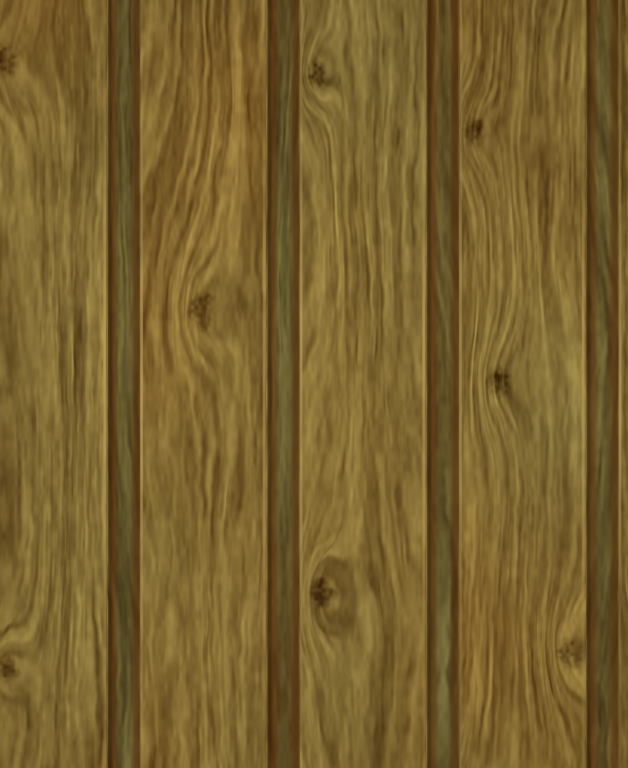
A WebGL 2 fragment shader for this texture:

```glsl
#version 300 es
precision highp float;
// Oak panelling: wide upright boards parted by narrow recessed grooves.
// Grain is the contour lines of a stretched noise field, bent around hashed
// knots; fibres, groove shading, edge glints and a soft vignette lie on top.
uniform vec2 u_resolution;
out vec4 fragColor;

// Lengths are in canvas heights.
#define PERIOD 0.2077
#define GROOVE_START 0.1393
#define GROOVE_WIDTH 0.0430
#define RING_DENSITY 125.0
#define RING_CONTRAST 0.60
#define FIBRE_CONTRAST 0.50
#define KNOT_CHANCE 0.62
#define GLINT_WIDTH 0.0016
#define SEED 7.0

const vec3 DARK_OAK = vec3(0.36, 0.26, 0.10);
const vec3 LIGHT_OAK = vec3(0.65, 0.55, 0.28);
const vec3 RED_WALL = vec3(0.33, 0.20, 0.06);
const vec3 GLINT = vec3(0.74, 0.62, 0.35);

float hash(vec2 p) {
    vec3 q = fract(vec3(p.xyx) * 0.1031);
    q += dot(q, q.yzx + 33.33);
    return fract((q.x + q.y) * q.z);
}

float noise(vec2 p) {
    vec2 i = floor(p), f = fract(p);
    f = f * f * (3.0 - 2.0 * f);
    return mix(mix(hash(i), hash(i + vec2(1, 0)), f.x),
               mix(hash(i + vec2(0, 1)), hash(i + vec2(1, 1)), f.x), f.y);
}

float fbm(vec2 p) {
    float sum = 0.0, amp = 0.5;
    for (int i = 0; i < 4; i++) {
        sum += amp * noise(p);
        p = p * 2.03 + 17.3;
        amp *= 0.5;
    }
    return sum / 0.9375;
}

// x: how far the knots lift the grain field, y: darkness of their cores
vec2 knots(vec2 p, float board) {
    vec2 total = vec2(0.0);
    for (int i = 0; i < 3; i++) {
        vec2 key = vec2(board * 5.0 + SEED, float(i) * 3.0 + SEED);
        float across = hash(key + 11.0);
        vec2 centre = vec2(0.018 + 0.13 * across * across,
                           (float(i) + 0.2 + 0.6 * hash(key + 23.0)) / 3.0);
        float size = mix(0.012, 0.021, hash(key + 37.0));
        float present = step(hash(key), KNOT_CHANCE);
        vec2 d = (p - centre) / (size * vec2(1.0, 1.35));
        float r = length(d) + 0.9 * (fbm(p * 75.0 + key) - 0.5);
        float halo = exp(-0.22 * dot(d * vec2(1.0, 0.7), d * vec2(1.0, 0.7)));
        float core = 1.0 - smoothstep(0.25, 1.25, r);
        core *= 0.45 + 0.9 * noise(p * 190.0 + key);
        total += present * vec2(0.065 * halo, core);
    }
    return total;
}

void main() {
    vec2 p = gl_FragCoord.xy / u_resolution.y;
    vec2 uv = gl_FragCoord.xy / u_resolution;
    float px = 1.0 / u_resolution.y;

    // Board layout: u runs from the left lip of each groove
    float cell = (p.x - GROOVE_START) / PERIOD;
    float board = floor(cell);
    float u = fract(cell) * PERIOD;
    float edge = 0.0012 + px;
    float groove = (1.0 - smoothstep(GROOVE_WIDTH - edge, GROOVE_WIDTH + edge, u))
                 * smoothstep(0.0, edge, u);
    float recessed = step(u, GROOVE_WIDTH);
    vec2 offset = vec2(board * 7.31, board * 13.7 + recessed * 5.9) + SEED;

    // Grain lines
    vec2 knot = knots(vec2(u - GROOVE_WIDTH, p.y), board) * (1.0 - groove);
    float field = p.x + knot.x;
    field += 0.13 * (noise(p * vec2(9.0, 1.9) + offset) - 0.5);
    field += 0.022 * (noise(p * vec2(24.0, 7.0) + offset) - 0.5);
    field += 0.006 * (noise(p * vec2(90.0, 38.0) + offset) - 0.5);
    float phase = field * RING_DENSITY;
    float fade = 1.0 - smoothstep(0.4, 1.1, fwidth(phase));
    float ring = (noise(vec2(phase, p.y * 5.0) + offset) - 0.5) * fade;
    ring *= 0.6 + 0.8 * noise(p * vec2(14.0, 5.0) + offset + 40.0);

    // Fibres, pores and broad stains
    vec2 bent = vec2(field * 0.55 + p.x * 0.45, p.y);
    float fibre = noise(bent * vec2(230.0, 26.0) + offset) - 0.5;
    fibre += 0.5 * (noise(p * vec2(250.0, 85.0) + offset) - 0.5);
    float pore = smoothstep(0.72, 0.95, noise(bent * vec2(150.0, 15.0) + offset + 60.0));
    float stain = fbm(p * vec2(8.0, 3.0) + offset + 80.0) - 0.5;

    float tone = 0.51 + RING_CONTRAST * ring + FIBRE_CONTRAST * fibre * 0.8;
    tone += 0.35 * stain - 0.16 * pore - 0.65 * knot.y;
    vec2 fromCentre = uv - vec2(0.5, 0.45);
    tone += 0.06 - 0.42 * dot(fromCentre, fromCentre);
    vec3 color = mix(DARK_OAK, LIGHT_OAK, clamp(tone, -0.45, 1.15));

    // Warm and olive drifts
    float drift = noise(p * vec2(6.0, 3.5) + offset + 120.0) - 0.5;
    color += drift * vec3(0.035, -0.012, -0.025);

    // Groove: reddish left wall, olive floor, dark right wall
    float s = u / GROOVE_WIDTH;
    float leftWall = 1.0 - smoothstep(0.22, 0.40, s);
    float rightWall = smoothstep(0.66, 0.88, s);
    vec3 recess = color * vec3(0.76, 0.80, 0.82);
    recess = mix(recess, RED_WALL + 0.25 * (color - DARK_OAK), 0.75 * leftWall);
    recess = mix(recess, RED_WALL * 0.95 + 0.15 * (color - DARK_OAK), 0.80 * rightWall);
    recess *= 1.0 - 0.25 * exp(-pow((s - 0.10) / 0.07, 2.0));
    color = mix(color, recess, groove);

    // Worn glints along both lips, strongest at mid height
    float lip = min(abs(u - PERIOD + 0.003), abs(u - GROOVE_WIDTH - 0.002));
    float glint = 1.0 - smoothstep(GLINT_WIDTH * 0.4, GLINT_WIDTH + px, lip);
    float worn = 0.15 + 0.65 * exp(-pow((p.y - 0.52) / 0.23, 2.0));
    worn *= 0.55 + 0.6 * noise(vec2(board * 9.0 + step(0.1, u), p.y * 7.0));
    color = mix(color, GLINT, glint * worn);

    fragColor = vec4(color, 1.0);
}
```
